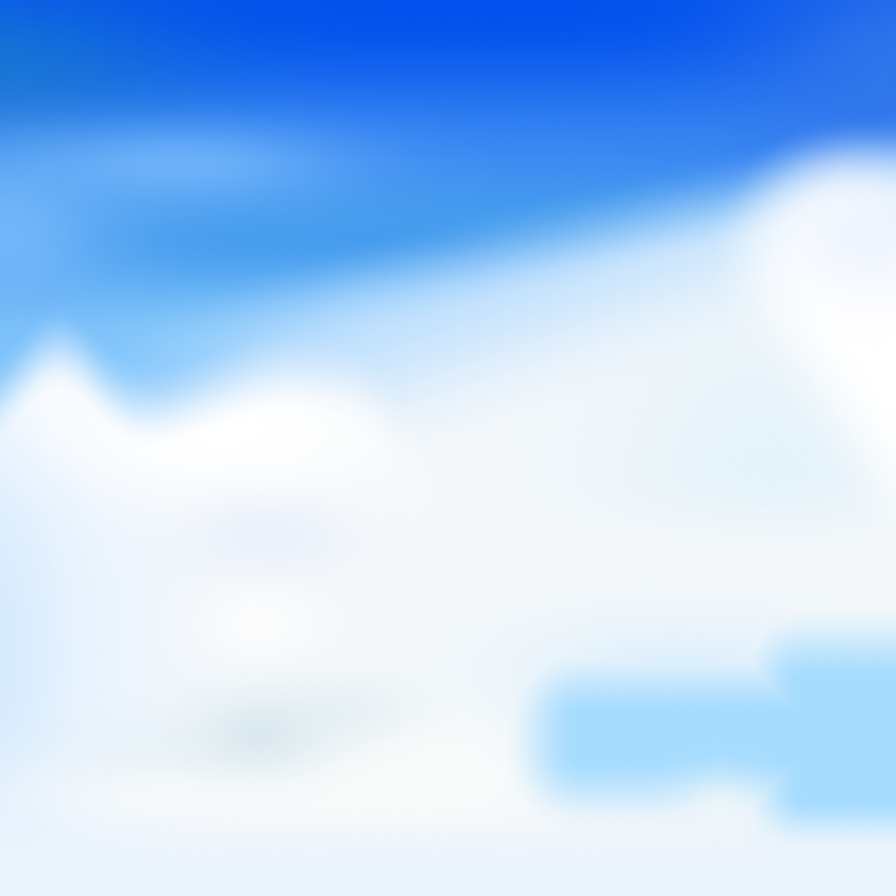
This texture is drawn by a WebGL 2 fragment shader. Its source:

```glsl
#version 300 es
precision highp float;
// A soft summer sky: deep blue above, a slanted bank of haze, and white cumulus.
// A vertical colour ramp is tinted by gaussian glows, then covered by cloud
// masks made from blurred distance functions, painted back to front.

#define BANK_HEIGHT 0.580   // haze edge at the left border
#define BANK_SLOPE  0.245   // rise of the haze edge to the right
#define BANK_BLUR   0.055
#define PUFF_BLUR   0.050
#define GAP_BLUR    0.048
#define GRAIN       0.004

uniform vec2 u_resolution;
out vec4 fragColor;

const vec3 DEEP_BLUE  = vec3(0.01, 0.32, 0.93);
const vec3 MID_BLUE   = vec3(0.23, 0.54, 0.95);
const vec3 LOW_BLUE   = vec3(0.27, 0.61, 0.93);
const vec3 PALE_BLUE  = vec3(0.50, 0.77, 0.98);
const vec3 TEAL_BLUE  = vec3(0.09, 0.45, 0.83);
const vec3 VEIL_BLUE  = vec3(0.46, 0.72, 0.98);
const vec3 HAZE_BLUE  = vec3(0.73, 0.87, 0.995);
const vec3 CLOUD      = vec3(0.953, 0.970, 0.982);
const vec3 COOL_CLOUD = vec3(0.880, 0.945, 0.980);
const vec3 SHADE      = vec3(0.850, 0.910, 0.935);
const vec3 WARM_WHITE = vec3(0.982, 0.988, 0.982);
const vec3 FLOOR      = vec3(0.925, 0.957, 0.990);
const vec3 GAP_BLUE   = vec3(0.645, 0.860, 0.995);

// Gaussian falloff around a centre, with separate radii.
float glow(vec2 p, vec2 centre, vec2 radius) {
    vec2 q = (p - centre) / radius;
    return exp(-dot(q, q));
}

// Coverage of a shape from its signed distance.
float cover(float d, float blur) {
    return 1.0 - smoothstep(-blur, blur, d);
}

float roundBox(vec2 p, vec2 centre, vec2 halfSize, float r) {
    vec2 q = abs(p - centre) - halfSize + r;
    return length(max(q, 0.0)) + min(max(q.x, q.y), 0.0) - r;
}

float capsule(vec2 p, vec2 a, vec2 b, float r) {
    vec2 pa = p - a, ba = b - a;
    return length(pa - ba * clamp(dot(pa, ba) / dot(ba, ba), 0.0, 1.0)) - r;
}

float hash(vec2 p) {
    return fract(sin(dot(p, vec2(127.1, 311.7))) * 43758.5);
}

vec3 sky(vec2 p) {
    float depth = 1.0 - p.y;
    vec3 c = mix(DEEP_BLUE, MID_BLUE, smoothstep(0.01, 0.19, depth));
    c = mix(c, LOW_BLUE, smoothstep(0.16, 0.25, depth));
    c = mix(c, PALE_BLUE, smoothstep(0.26, 0.38, depth));
    c = mix(c, TEAL_BLUE, 0.95 * glow(p, vec2(-0.02, 0.92), vec2(0.22, 0.09)));
    c = mix(c, VEIL_BLUE, 0.85 * glow(p, vec2(0.20, 0.815), vec2(0.19, 0.048)));
    c = mix(c, VEIL_BLUE, 0.95 * glow(p, vec2(0.0, 0.735), vec2(0.13, 0.10)));
    return mix(c, vec3(0.20, 0.47, 0.92), 0.9 * glow(p, vec2(1.02, 0.92), vec2(0.19, 0.14)));
}

// Slanted haze that whitens with depth, fading out on the left.
vec3 hazeBank(vec3 c, vec2 p) {
    float d = p.y - BANK_HEIGHT - BANK_SLOPE * p.x;
    float whiten = smoothstep(0.0, 0.21, -d + 0.09 * (p.x - 0.5));
    vec3 haze = mix(HAZE_BLUE, CLOUD, whiten);
    haze = mix(haze, COOL_CLOUD, 0.8 * glow(p, vec2(0.86, 0.46), vec2(0.17, 0.19)));
    return mix(c, haze, cover(d, BANK_BLUR) * smoothstep(0.02, 0.42, p.x));
}

// Left cumulus with two crowns, shaded inside.
vec3 leftCloud(vec3 c, vec2 p) {
    float crown = 0.535 + 0.075 * glow(p, vec2(0.065, p.y), vec2(0.060, 1.0))
                        + 0.050 * glow(p, vec2(0.320, p.y), vec2(0.110, 1.0));
    crown -= 0.11 * smoothstep(0.39, 0.53, p.x);
    float mask = cover(p.y - crown, PUFF_BLUR);
    vec3 body = mix(CLOUD, vec3(0.92, 0.957, 0.998), 1.0 - smoothstep(0.0, 0.34, p.x));
    body = mix(body, vec3(1.0), glow(p, vec2(0.24, 0.52), vec2(0.22, 0.085)));
    body = mix(body, vec3(1.0), 0.6 * glow(p, vec2(0.06, 0.56), vec2(0.05, 0.07)));
    body = mix(body, vec3(0.82, 0.91, 0.99), 0.85 * glow(p, vec2(-0.02, 0.27), vec2(0.09, 0.22)));
    body = mix(body, vec3(0.90, 0.93, 0.985), 0.7 * glow(p, vec2(0.30, 0.40), vec2(0.08, 0.045)));
    body = mix(body, vec3(0.99), 0.85 * glow(p, vec2(0.29, 0.305), vec2(0.07, 0.05)));
    return mix(c, body, mask);
}

// Bright cumulus leaning in from the right border.
vec3 rightCloud(vec3 c, vec2 p) {
    float d = capsule(p, vec2(0.945, 0.715), vec2(1.08, 0.51), 0.10);
    vec3 body = mix(vec3(1.0), vec3(0.935, 0.957, 0.998), glow(p, vec2(0.97, 0.74), vec2(0.10, 0.07)));
    return mix(c, body, cover(d, 0.058));
}

// Pale ground haze, warm rim and shadow, and the blue opening.
vec3 lowerSky(vec3 c, vec2 p) {
    c = mix(c, WARM_WHITE, 0.85 * glow(p, vec2(0.47, 0.15), vec2(0.16, 0.085)));
    c = mix(c, WARM_WHITE, 0.65 * glow(p, vec2(0.24, 0.115), vec2(0.23, 0.045)));
    c = mix(c, SHADE, 0.90 * glow(p, vec2(0.29, 0.180), vec2(0.075, 0.045)));
    c = mix(c, SHADE, 0.45 * glow(p, vec2(0.39, 0.205), vec2(0.08, 0.040)));
    c = mix(c, SHADE, 0.30 * glow(p, vec2(0.17, 0.165), vec2(0.10, 0.035)));
    float gap = max(cover(roundBox(p, vec2(0.79, 0.178), vec2(0.19, 0.066), 0.05), GAP_BLUR),
                    cover(roundBox(p, vec2(1.02, 0.175), vec2(0.17, 0.108), 0.05), GAP_BLUR));
    gap = max(gap, 0.35 * glow(p, vec2(0.76, 0.235), vec2(0.17, 0.065)));
    c = mix(c, GAP_BLUE, gap);
    c = mix(c, vec3(0.94, 0.97, 0.975), 0.85 * glow(p, vec2(0.805, 0.09), vec2(0.045, 0.042)));
    return mix(c, FLOOR, 1.0 - smoothstep(0.035, 0.105, p.y));
}

void main() {
    vec2 p = gl_FragCoord.xy / u_resolution;
    vec3 c = sky(p);
    c = hazeBank(c, p);
    c = leftCloud(c, p);
    c = rightCloud(c, p);
    c = lowerSky(c, p);
    c += GRAIN * (hash(floor(p * 512.0)) - 0.5);   // hides banding
    fragColor = vec4(clamp(c, 0.0, 1.0), 1.0);
}
```
